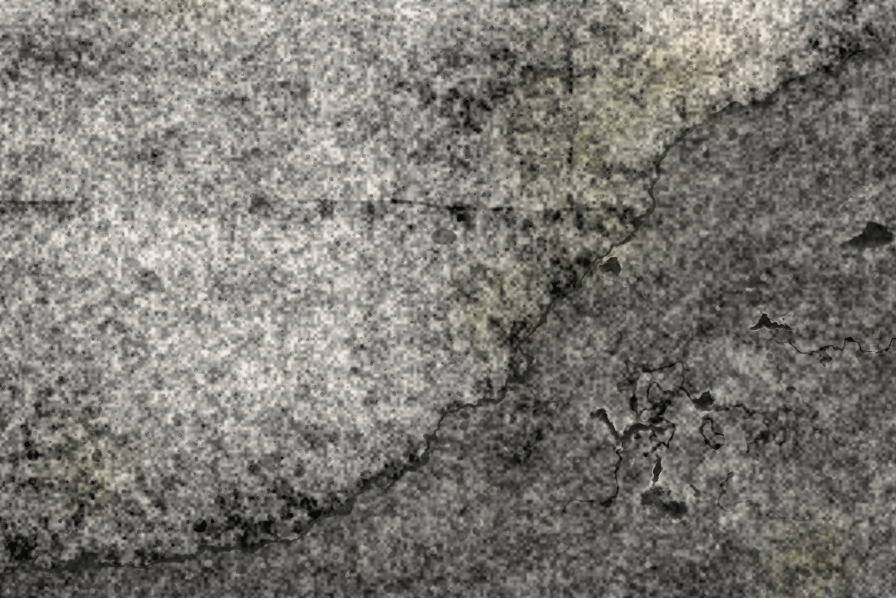
Write a Shadertoy shader that draws this texture.

```glsl
const vec2 EDGE[] = vec2[](
    vec2(-.1, .045), vec2(.195, .055), vec2(.4, .082), vec2(.498, .117), vec2(.586, .156),
    vec2(.674, .219), vec2(.732, .281), vec2(.82, .346), vec2(.879, .385), vec2(.889, .443),
    vec2(.918, .502), vec2(.986, .547), vec2(1.045, .6), vec2(1.094, .697), vec2(1.133, .77),
    vec2(1.19, .81), vec2(1.387, .873), vec2(1.6, .99));
// Centre and radii of each patch
const vec4 STAIN[] = vec4[](
    vec4(.09, .9, .1, .08), vec4(.25, .75, .06, .04), vec4(.88, .87, .2, .12),
    vec4(.91, .52, .12, .17), vec4(.02, .16, .13, .17), vec4(.4, .16, .32, .13),
    vec4(1.43, .95, .1, .09));
const vec4 BLEACH[] = vec4[](vec4(.43, .4, .11, .2), vec4(.3, .6, .4, .04),
    vec4(.45, .98, .4, .05), vec4(1.2, .93, .13, .11));
const vec4 PIT[] = vec4[](
    vec4(1.055, .287, .05, .018), vec4(1.11, .155, .035, .022), vec4(1.17, .325, .025, .016),
    vec4(1.28, .473, .03, .01), vec4(1.455, .6, .035, .035), vec4(1.05, .54, .014, .016),
    vec4(1.09, .21, .014, .035));
const vec4 STONE[] = vec4[](vec4(1.22, .24, .035, .033), vec4(1.27, .375, .045, .019),
    vec4(1.44, .69, .018, .024), vec4(1.055, .57, .025, .03));
const vec4 LICHEN[] = vec4[](vec4(.14, .21, .07, .07), vec4(.84, .48, .07, .08),
    vec4(1.1, .86, .1, .08), vec4(.98, .75, .12, .2), vec4(1.35, .06, .06, .07));

float hash(vec2 p) { return fract(sin(dot(p, vec2(127.1, 311.7))) * 43758.5); }

float noise(vec2 p) {
    vec2 i = floor(p), f = fract(p);
    f = f * f * (3. - 2. * f);
    return mix(mix(hash(i), hash(i + vec2(1, 0)), f.x),
               mix(hash(i + vec2(0, 1)), hash(i + 1.), f.x), f.y);
}
float fbm(vec2 p) {
    float sum = 0., amp = .5;
    for (int i = 0; i < 5; i++, amp *= .5) {
        sum += amp * noise(p);
        p = mat2(1.6, 1.2, -1.2, 1.6) * p + 7.3;
    }
    return sum;
}
vec2 warp(vec2 p, float amount) {
    return p + amount * (vec2(fbm(p * 26.), fbm(p * 26. + 9.)) - .48);
}
float blob(vec2 p, vec4 patchShape) {
    vec2 d = (p - patchShape.xy) / patchShape.zw;
    return exp(-dot(d, d));
}
// Rounded specks, one per chosen grid cell
float specks(vec2 p, float scale, float share) {
    vec2 q = p * scale, cell = floor(q);
    vec2 centre = .3 + .4 * vec2(hash(cell + 3.1), hash(cell + 8.7));
    float radius = mix(.12, .3, hash(cell + 5.3));
    float d = length(fract(q) - centre) + .15 * (noise(q * 5.) - .5);
    return step(hash(cell), share) * smoothstep(radius + .06, radius - .06, d);
}
// Signed distance to the broken edge, positive on the plaster
float edgeDistance(vec2 p) {
    float d = 9., side = 1.;
    for (int i = 0; i < EDGE.length() - 1; i++) {
        vec2 a = EDGE[i], ab = EDGE[i + 1] - a, ap = p - a;
        d = min(d, length(ap - ab * clamp(dot(ap, ab) / dot(ab, ab), 0., 1.)));
        if (ap.x >= 0. && ap.x < ab.x) side = sign(ap.y - ab.y * ap.x / ab.x);
    }
    return d * side;
}
vec3 plaster(vec2 p, float edge, float grain) {
    float tone = .65 + .26 * (fbm(p * vec2(7, 5)) - .48);
    for (int i = 0; i < STAIN.length(); i++) tone -= .16 * blob(p, STAIN[i]);
    for (int i = 0; i < BLEACH.length(); i++) tone += .09 * blob(p, BLEACH[i]);
    // Ledge with a damp band beneath it
    float ledge = p.y - .663 - .018 * (fbm(vec2(p.x * 9., 2)) - .5) + .012 * smoothstep(.5, 1., p.x);
    float span = smoothstep(.37, .55, p.x) * smoothstep(1.08, .95, p.x) + smoothstep(.16, .1, p.x);
    tone -= span * (.26 * exp(-pow(abs(ledge + .012) / .02, 2.)) * noise(p * 35.)
          + .24 * smoothstep(.005, .001, abs(ledge)) * noise(p * 22.));
    tone -= .23 * exp(-max(edge, 0.) / .035);
    // Mottled and speckled surface
    float mottling = smoothstep(.42, .68, fbm(p * 42.));
    tone += grain - mottling * mix(.24, .13, smoothstep(.4, .75, tone));
    tone -= .15 * specks(p, 75., .22);
    tone -= .2 * specks(p, 28., .14) * smoothstep(.5, .25, p.y);
    float knob = length((p - vec2(.742, .604)) / vec2(.021, .013));
    tone = mix(tone, .36 + .5 * grain, smoothstep(1.15, .85, knob));
    float blush = blob(p, BLEACH[3]) + blob(p, vec4(.31, .99, .09, .035));
    return tone * mix(vec3(1.01, 1, .96), vec3(1.04, .99, .92), min(blush, 1.));
}
vec3 concrete(vec2 p, float edge, float grain) {
    // Relief lit from the upper left
    float relief = fbm(p * 18.) - fbm(p * 18. + vec2(-.08, .13));
    float tone = .36 + .25 * (fbm(p * 8.) - .48) + .75 * relief + .8 * grain;
    tone = mix(tone, .55 + grain, .6 * specks(p, 42., .22));
    tone = mix(tone, .18, .5 * specks(p, 33., .25));
    float ridge = abs(fbm(p * 11. + 4.) - .48);
    float rough = blob(p, vec4(1.13, .27, .24, .17));
    tone += rough * (.06 - .28 * smoothstep(.03, .005, ridge));
    // Loose stones and hollows with bright rims
    vec2 ragged = warp(p, .11);
    for (int i = 0; i < STONE.length(); i++) {
        float r = length((ragged - STONE[i].xy) / STONE[i].zw);
        tone = mix(tone, .54 + .8 * grain + .5 * relief, .8 * smoothstep(1.1, .85, r));
    }
    for (int i = 0; i < PIT.length(); i++) {
        vec2 q = (ragged - PIT[i].xy) / PIT[i].zw;
        float r = length(q), rim = (r - 1.35) / .25;
        tone += .14 * exp(-rim * rim);
        tone = mix(tone, .12 + .14 * smoothstep(.2, -.9, q.y) + .3 * grain, smoothstep(1.1, .75, r));
    }
    float fissure = abs(ragged.y - .424 - .012 * sin(p.x * 17.));
    tone -= .2 * smoothstep(.005, .001, fissure) * smoothstep(1.24, 1.34, p.x);
    return (tone - .06 * exp(edge / .025)) * vec3(1.01, 1, .95);
}
void mainImage(out vec4 fragColor, in vec2 fragCoord) {
    vec2 p = fragCoord / iResolution.y;
    float grain = .35 * noise(p * 180.) + .25 * noise(p * 105.) - .3;
    float edge = edgeDistance(warp(p, .06));
    vec3 color = mix(concrete(p, min(edge, 0.), grain), plaster(p, edge, grain), smoothstep(-.002, .002, edge));
    // Lichen crust
    float crust = 0.;
    for (int i = 0; i < LICHEN.length(); i++) crust = max(crust, blob(p, LICHEN[i]));
    color *= mix(vec3(1), vec3(1.01, 1, .93), crust);
    float flakes = smoothstep(.54, .62, fbm(p * 30. + 21.)) * crust;
    color = mix(color, vec3(.6, .57, .43) + grain * .7, .4 * flakes);
    // Dark gap under the plaster lip
    float gap = .001 + .007 * noise(p * 14.);
    float lip = smoothstep(gap + .003, gap - .003, abs(edge + .003));
    color = mix(color, vec3(.14, .14, .12) + .2 * grain, lip * mix(.85, .4, smoothstep(1., 1.25, p.x)));
    fragColor = vec4(clamp(color, .04, .92), 1);
}
```
